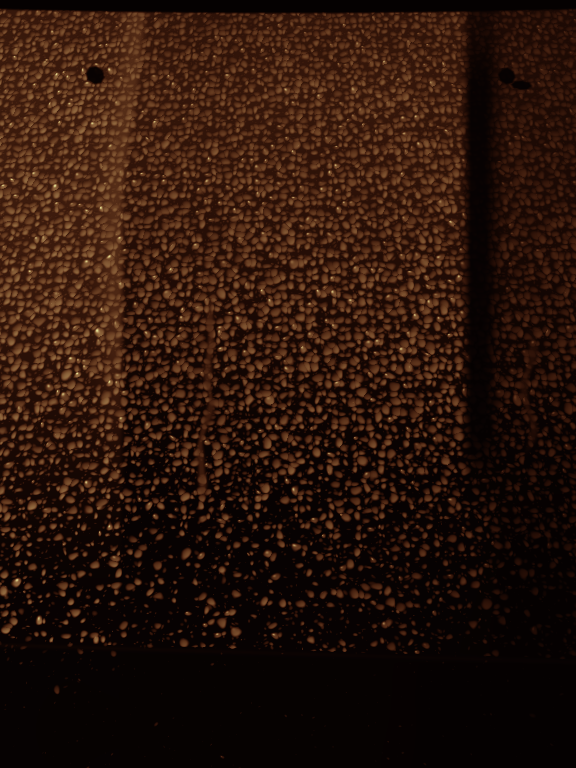
Reproduce this texture procedurally as a WebGL 1 fragment shader.

```glsl
precision highp float;
// Water beads on a dark metal panel under dim amber light. Jittered cells,
// enlarged downward by a perspective mapping, form soft domed drops; a separate
// light field adds the raised ridge, black groove, clips and lower lip.
uniform vec2 u_resolution;

float hash(vec2 p) {
  vec3 a = fract(vec3(p.xyx) * 0.1031);
  a += dot(a, a.yzx + 33.33);
  return fract((a.x + a.y) * a.z);
}

vec2 hash2(vec2 p) {
  return vec2(hash(p), hash(p + 57.3));
}

float gradientCorner(vec2 cell, vec2 offset) {
  float angle = 6.2832 * hash(cell);
  return dot(vec2(cos(angle), sin(angle)), offset);
}

float gradientNoise(vec2 p) {
  vec2 i = floor(p), f = fract(p);
  vec2 s = f * f * (3.0 - 2.0 * f), e = vec2(1.0, 0.0);
  float low = mix(gradientCorner(i, f), gradientCorner(i + e, f - e), s.x);
  float high = mix(gradientCorner(i + e.yx, f - e.yx), gradientCorner(i + 1.0, f - 1.0), s.x);
  return mix(low, high, s.y);
}

// Soft band between two limits.
float band(float v, float lo, float hi, float softLo, float softHi) {
  return smoothstep(lo - softLo, lo + softLo, v) * (1.0 - smoothstep(hi - softHi, hi + softHi, v));
}

// Returns coverage, body shade and glint of the topmost drop.
vec3 dropLayer(vec2 q, float density, vec2 sizes, float soft) {
  vec2 base = floor(q);
  float best = -1.0;
  vec3 result = vec3(0.0);
  for (int j = -1; j <= 1; j++) {
    for (int i = -1; i <= 1; i++) {
      vec2 cell = base + vec2(float(i), float(j));
      vec2 h = hash2(cell);
      float pick = hash(cell + 19.7);
      float size = hash(cell + 91.1);
      float radius = mix(sizes.x, sizes.y, size * size);
      radius *= smoothstep(pick - 0.15, pick + 0.15, density) + 0.001;
      vec2 d = (q - cell - 0.5 - 0.7 * (h - 0.5)) / (radius * vec2(mix(1.15, 0.9, h.y), mix(0.8, 1.1, h.y)));
      float dome = 1.0 - dot(d, d);
      if (dome > best) {
        best = dome;
        float edge = 2.0 * soft / max(radius, 0.05);
        float cover = smoothstep(-0.3 * edge, 0.4 + edge, dome);
        float shade = 0.72 + 0.3 * max(dome, 0.0) + 0.55 * dot(d, vec2(0.35, -0.6));
        shade *= mix(0.82, 1.18, h.y);
        vec2 spot = d - vec2(-0.25, 0.3);
        float glint = exp(-10.0 * dot(spot, spot)) * smoothstep(0.84, 1.0, h.x);
        result = vec3(cover, shade, glint * cover);
      }
    }
  }
  return result;
}

// Wavering wet streak left by a running drop.
float trail(vec2 p, float x, float lo, float hi) {
  float bend = 0.018 * gradientNoise(vec2(x * 90.0, p.y * 18.0)) + 0.06 * (p.y - hi);
  float width = 0.004 + 0.006 * gradientNoise(vec2(p.y * 36.0, x * 40.0));
  return band(p.y, lo, hi, 0.02, 0.02) * (1.0 - smoothstep(width * 0.2, width + 0.003, abs(p.x - x - bend)));
}

// Small angular clip mask with cut corners.
float clip(vec2 p, vec2 center, float radius) {
  vec2 d = p - center;
  d = abs(vec2(d.x + 0.3 * d.y, d.y - 0.2 * d.x));
  float dist = max(max(d.x, d.y), 0.72 * (d.x + d.y)) - radius;
  return 1.0 - smoothstep(-0.002, 0.002, dist);
}

// Amber response: red follows the tone, green and blue rise later.
vec3 amber(float t) {
  return vec3(t, 0.25 * t + 0.84 * t * t, 0.005 + 0.02 * t + 0.72 * t * t);
}

void main() {
  vec2 uv = gl_FragCoord.xy / u_resolution;
  vec2 p = vec2(uv.x * 0.75, uv.y);
  float x = uv.x, y = uv.y;

  // Light field: panels, ridge and groove
  float ridgeEdge = 0.212 + 0.04 * smoothstep(0.72, 1.0, y);
  float left = 1.0 - smoothstep(ridgeEdge - 0.006, ridgeEdge + 0.008, x);
  float right = smoothstep(0.82, 0.88, x);
  float ridge = left * exp(-pow((x - ridgeEdge + 0.012) / 0.024, 2.0)) * smoothstep(0.36, 0.6, y);
  float groove = band(x, 0.808, 0.862, 0.012, 0.022) * smoothstep(0.3, 0.45, y);
  groove *= 1.0 - 0.3 * smoothstep(0.88, 0.98, y);
  float light = 0.335 + 0.05 * left - 0.15 * right + 0.03 * gradientNoise(p * 9.0);
  light *= 1.0 - 0.6 * smoothstep(0.45, 1.0, x) * smoothstep(0.55, 0.15, y);
  light *= (1.0 - 0.12 * smoothstep(0.85, 1.0, y)) * (1.0 - 0.95 * groove);

  // Perspective cells and streaky drop density
  float cellSize = 0.008 + 0.006 * (1.0 - y);
  vec2 q = vec2((p.x - 0.375) / cellSize, -log(cellSize) / 0.006 - 700.0);
  q += 0.4 * vec2(gradientNoise(q * 0.8), gradientNoise(q * 0.8 + 31.0));
  float soft = 1.0 / (u_resolution.y * cellSize);
  float streak = gradientNoise(vec2(p.x * 32.0, p.y * 5.0));
  float density = mix(0.5, 1.2, smoothstep(0.2, 0.52, y)) + 0.6 * streak * smoothstep(0.6, 0.25, y);
  float lip = 0.164 - 0.022 * x;
  float onPanel = smoothstep(lip - 0.002, lip + 0.002, y);
  density *= mix(0.5 * smoothstep(0.45, 0.0, x) * smoothstep(0.07, 0.16, y), 1.0, onPanel);

  // Wet film, two sizes of drops, trails and glints
  float film = light * (0.03 + 0.54 * smoothstep(0.34, 0.92, y + 0.15 * left));
  vec2 sizes = mix(vec2(0.27, 0.58), vec2(0.46, 0.72), smoothstep(0.25, 0.65, y));
  vec3 big = dropLayer(q, density, sizes, soft);
  vec3 tiny = dropLayer(q * 1.9 + 13.0, density * 0.6, vec2(0.28, 0.55), soft * 1.9);
  float tone = mix(film, light * tiny.y * 0.8, tiny.x * 0.75);
  tone = mix(tone, light * big.y * 1.1, big.x);
  float wet = max(trail(p, 0.277, 0.35, 0.61), trail(p, 0.695, 0.42, 0.56));
  tone = mix(tone, light * 0.85, wet * 0.7);
  tone = mix(tone, 0.23 + 0.5 * tone, ridge * 0.75);
  tone += (big.z + 0.3 * tiny.z) * light * 1.3;

  // Lip, lower shadow, top border and clips
  tone *= mix(0.5, 1.0, onPanel);
  tone += 0.03 * exp(-pow((y - lip + 0.004) / 0.003, 2.0)) * (1.0 - 0.6 * x);
  float topEdge = 0.988 - 0.02 * x * (1.0 - x);
  tone *= 1.0 - smoothstep(topEdge - 0.002, topEdge + 0.002, y);
  float clips = max(clip(p, vec2(0.124, 0.902), 0.0115), clip(p, vec2(0.66, 0.901), 0.0105));
  clips = max(clips, clip((p - vec2(0.679, 0.889)) * vec2(0.7, 1.6), vec2(0.0), 0.009));
  tone *= 1.0 - 0.94 * clips;
  gl_FragColor = vec4(amber(max(tone, 0.0) + 0.018), 1.0);
}
```
